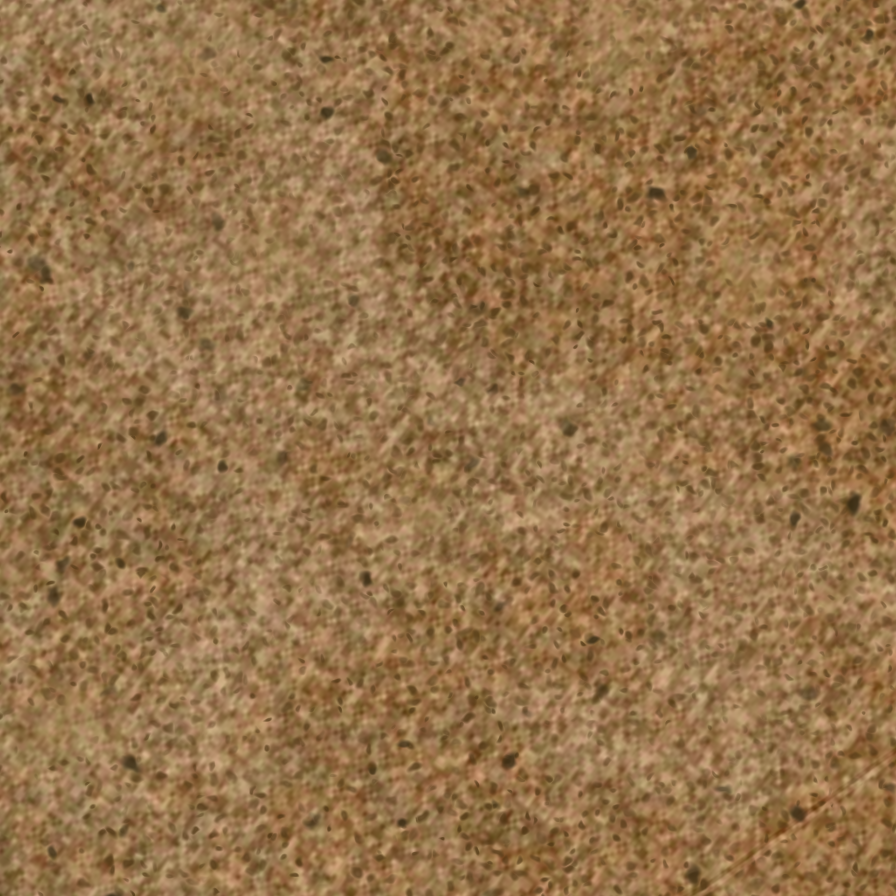
Give the GLSL for this texture, as a WebGL 2 fragment shader.

```glsl
#version 300 es
precision highp float;
// Dry sandy ground seen from above: grainy soil, scattered shrubs, pale clearings and a faint track.

uniform vec2 u_resolution;
out vec4 fragColor;

float hash(vec2 p) {
    return fract(sin(dot(p, vec2(127.1, 311.7))) * 43758.5453);
}

float noise(vec2 p) {
    vec2 i = floor(p), f = fract(p);
    f = f * f * (3.0 - 2.0 * f);
    return mix(mix(hash(i), hash(i + vec2(1, 0)), f.x),
               mix(hash(i + vec2(0, 1)), hash(i + vec2(1, 1)), f.x), f.y);
}

float fbm(vec2 p) {
    float sum = 0.0, weight = 0.5;
    for (int i = 0; i < 4; i++) {
        sum += weight * noise(p);
        p = mat2(0.8, 0.6, -0.6, 0.8) * p * 2.03 + 7.3;
        weight *= 0.5;
    }
    return sum / 0.9375;
}

// Soft irregular dots, one per jittered cell; amount is the share of filled cells.
float shrubs(vec2 p, float cells, float radius, float amount) {
    vec2 q = p * cells;
    vec2 id = floor(q);
    float cover = 0.0;
    for (int y = -1; y <= 1; y++) {
        for (int x = -1; x <= 1; x++) {
            vec2 cell = id + vec2(x, y);
            vec2 jitter = vec2(hash(cell + 3.7), hash(cell + 19.1));
            vec2 d = q - cell - jitter;
            float angle = 6.283 * hash(cell + 41.3);
            d = mat2(cos(angle), sin(angle), -sin(angle), cos(angle)) * d * vec2(0.8, 1.2);
            float r = radius * mix(0.6, 1.3, hash(cell + 57.9));
            float dot_ = 1.0 - smoothstep(0.35 * r, 1.25 * r, length(d));
            float present = smoothstep(0.0, 0.15, amount - hash(cell + 83.3));
            cover = max(cover, dot_ * present * mix(0.5, 1.0, hash(cell + 97.7)));
        }
    }
    return cover;
}

// Hazy bare spots spread by a low-discrepancy sequence.
float clearings(vec2 p) {
    float sum = 0.0;
    for (int i = 0; i < 6; i++) {
        float k = float(i);
        vec2 center = fract(vec2(0.22, 0.93) + k * vec2(0.618, 0.755));
        float size = mix(0.035, 0.06, hash(vec2(k, 5.0)));
        vec2 d = (p - center) / size;
        sum += mix(0.5, 0.9, hash(vec2(k, 9.0))) * exp(-dot(d, d));
    }
    return min(sum, 1.0);
}

void main() {
    vec2 p = gl_FragCoord.xy / min(u_resolution.x, u_resolution.y);
    vec2 warped = p + 0.06 * (vec2(fbm(p * 9.0), fbm(p * 9.0 + 31.0)) - 0.5);

    // Broad regions
    float clear = clearings(warped);
    float upperLeft = exp(-dot((warped - vec2(0.27, 0.75)) * vec2(4.0, 5.0),
                               (warped - vec2(0.27, 0.75)) * vec2(4.0, 5.0)));
    float chalk = smoothstep(0.48, 0.75, fbm(p * 6.0 + 4.0) + 0.2 * upperLeft);
    float broad = fbm(p * 4.0 + 17.0) - 0.5;
    float clump = fbm(p * 11.0 + 50.0) - 0.5;

    // Soil with drifting hue
    vec3 color = vec3(0.59, 0.445, 0.28) + 0.10 * broad;
    color += vec3(0.025, -0.005, -0.025) * (p.x - 0.5);
    color += 0.07 * (noise(p * 45.0) - 0.5) * vec3(1.0, 0.2, -0.2);
    color = mix(color, vec3(0.67, 0.55, 0.41), 0.5 * chalk);
    color = mix(color, vec3(0.66, 0.53, 0.34), 0.7 * clear);

    // Fine grain, slightly stretched along the falling diagonal
    vec2 g = mat2(0.8, 0.6, -0.6, 0.8) * p;
    float grain = 0.23 * (noise(g * vec2(115.0, 85.0)) - 0.5)
                + 0.20 * (noise(g * vec2(210.0, 170.0) + 9.0) - 0.5);
    color += grain * (1.0 - 0.55 * clear);
    color += 0.06 * (noise(p * 120.0 + 77.0) - 0.5) * vec3(0.7, -0.6, 0.5);

    // Track crossing the lower right corner
    float across = dot(p - vec2(0.78, 0.0), normalize(vec2(-0.155, 0.22)));
    across += 0.003 * (noise(p * 25.0) - 0.5);
    float track = 1.0 - smoothstep(0.001, 0.0045, abs(across));
    float verge = 1.0 - smoothstep(0.001, 0.004, abs(across - 0.006));
    color += 0.06 * track - 0.07 * verge;

    // Shrubs: dense small ones, sparser larger ones
    vec2 rough = p + 0.005 * (vec2(noise(p * 130.0), noise(p * 130.0 + 23.0)) - 0.5);
    float open = (1.0 - 0.85 * clear) * (1.0 - 0.35 * chalk) * (1.0 - 0.8 * track);
    float small = shrubs(rough, 66.0, 0.34, 0.42 + 0.28 * p.x + 0.9 * clump);
    float large = shrubs(rough + 0.37, 24.0, 0.21, 0.20 + 0.5 * clump);
    color = mix(color, vec3(0.31, 0.21, 0.075), 0.78 * small * open);
    color = mix(color, vec3(0.20, 0.155, 0.065), 0.88 * large * (1.0 - 0.6 * clear));

    fragColor = vec4(clamp(color, 0.0, 1.0), 1.0);
}
```
